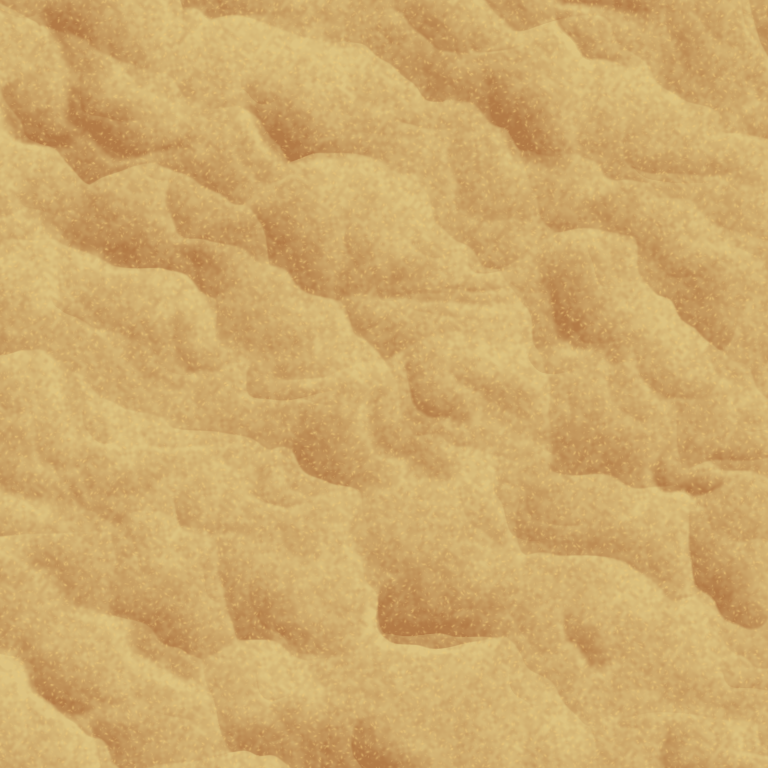
Write a Shadertoy shader that draws this texture.

```glsl
// Soft golden sand with rounded scalloped hollows, crisp wandering lips and bright flecks.
#define HOLLOW_CELLS vec2(5.8, 7.8)
#define SCOOP_CELLS vec2(6.6, 8.6)
#define LIP_SHARPNESS 80.0
#define WARP_AMOUNT 0.27
#define BASE_TONE 0.775
#define HOLLOW_DEPTH 0.72
#define SCOOP_DEPTH 0.72
#define FLECK_CELLS 110.0
#define FLECK_STRENGTH 0.58
#define SHADE_COLOR vec3(0.715, 0.507, 0.295)
#define LIGHT_COLOR vec3(0.855, 0.742, 0.482)
#define FLECK_COLOR vec3(0.93, 0.785, 0.475)

vec3 hash3(vec2 p) {
    vec3 q = fract(p.xyx * vec3(0.1031, 0.1030, 0.0973));
    q += dot(q, q.yxz + 33.33);
    return fract((q.xxy + q.yzz) * q.zyx);
}

// Layered sines bend the domain so the lips wander.
vec2 warp(vec2 p) {
    float freq = 19.0;
    for (int i = 0; i < 5; i++) {
        float phase = float(i) * 2.3;
        vec2 crossed = vec2(0.8 * p.y + 0.6 * p.x, 0.8 * p.x - 0.6 * p.y);
        p += WARP_AMOUNT / freq * sin(freq * crossed + vec2(phase, phase * 1.7 + 1.0));
        freq *= 1.67;
    }
    return p;
}

// Cellular hollows: x is shadow above the lower lip, y is light on the upper slope.
vec2 hollows(vec2 p) {
    vec2 cell = floor(p), sum = vec2(0.0);
    float total = 1e-30;
    for (int y = -1; y <= 1; y++)
    for (int x = -1; x <= 1; x++) {
        vec2 id = cell + vec2(x, y);
        vec3 rnd = hash3(id + 71.0);
        vec2 q = p - id - 0.1 - 0.8 * rnd.xy;
        float weight = exp(-LIP_SHARPNESS * (dot(q, q) - 0.4));
        float side = exp(-3.0 * q.x * q.x);
        float lower = -0.96 * q.y - 0.28 * q.x;
        float shadow = (0.1 + 0.9 * rnd.z) * side * smoothstep(-0.12, 0.60, lower);
        float light = smoothstep(-0.05, 0.55, -lower) * (0.5 + 0.5 * side);
        sum += weight * vec2(shadow, light);
        total += weight;
    }
    return sum / total;
}

// Scattered round scoops: x is the shaded crescent, y is the lit rim just below it.
vec2 scoops(vec2 p) {
    vec2 cell = floor(p), shade = vec2(0.0);
    for (int y = -1; y <= 1; y++)
    for (int x = -1; x <= 1; x++) {
        vec2 id = cell + vec2(x, y);
        vec3 rnd = hash3(id + 137.0), form = hash3(id + 211.0);
        vec2 q = (p - id - 0.1 - 0.8 * rnd.xy) / mix(0.32, 0.68, rnd.z);
        float d = length(q);
        float soft = mix(0.03, 0.15, form.x);
        float depth = 0.2 + 0.8 * form.y * form.y;
        float lower = smoothstep(-0.25, 1.05, -0.96 * q.y - 0.28 * q.x);
        float inside = 1.0 - smoothstep(1.0 - soft, 1.0 + soft, d);
        float rim = exp(-pow((d - 1.08 - soft) / 0.12, 2.0));
        shade = max(shade, depth * lower * vec2(inside, rim));
    }
    return shade;
}

// Short, randomly placed and turned bright grains.
float flecks(vec2 p) {
    vec2 cell = floor(p);
    float glow = 0.0;
    for (int y = -1; y <= 1; y++)
    for (int x = -1; x <= 1; x++) {
        vec2 id = cell + vec2(x, y);
        vec3 rnd = hash3(id + 19.0);
        vec2 q = p - id - rnd.xy;
        float angle = 6.2832 * rnd.z;
        vec2 along = vec2(cos(angle), sin(angle));
        float major = dot(q, along), minor = dot(q, vec2(-along.y, along.x));
        float brightness = smoothstep(0.1, 1.0, fract(rnd.z * 17.0));
        glow = max(glow, brightness * exp(-major * major / 0.065 - minor * minor / 0.024));
    }
    return glow;
}

// Powdery variation, smoothed between grid corners.
float powder(vec2 p) {
    vec2 id = floor(p), f = fract(p);
    f = f * f * (3.0 - 2.0 * f);
    float low = mix(hash3(id).x, hash3(id + vec2(1, 0)).x, f.x);
    float high = mix(hash3(id + vec2(0, 1)).x, hash3(id + vec2(1, 1)).x, f.x);
    return mix(low, high, f.y) - 0.5;
}

void mainImage(out vec4 fragColor, in vec2 fragCoord) {
    vec2 uv = fragCoord / iResolution.y;

    // Rows of hollows descend to the right.
    vec2 slope = vec2(0.92, -0.39);
    vec2 tilted = vec2(dot(uv, slope), dot(uv, vec2(-slope.y, slope.x)));
    vec2 bent = warp(tilted);

    // Broad relief with large and small scoops pressed into it.
    vec2 broad = hollows(bent * HOLLOW_CELLS);
    vec2 large = scoops(bent * SCOOP_CELLS + 9.3);
    vec2 small = scoops(bent * SCOOP_CELLS * 1.8 + 31.7);
    float tone = BASE_TONE + 0.19 * broad.y + 0.18 * large.y + 0.10 * small.y;
    tone -= HOLLOW_DEPTH * broad.x + SCOOP_DEPTH * (large.x + 0.35 * small.x);

    // Mottling from cloudy patches down to powder, on a turned grid.
    vec2 grain = mat2(0.8, 0.6, -0.6, 0.8) * uv + 3.0;
    tone += 0.15 * powder(bent * 9.0) + 0.14 * powder(bent * 24.0 + 5.0);
    tone += 0.13 * powder(grain * 80.0) + 0.34 * powder(grain * 200.0);

    vec3 color = mix(SHADE_COLOR, LIGHT_COLOR, clamp(tone, -0.1, 1.1));
    float sparkle = flecks(grain * FLECK_CELLS) + 0.5 * flecks(tilted * FLECK_CELLS * 1.5 + 240.5);
    color = mix(color, FLECK_COLOR, FLECK_STRENGTH * min(sparkle, 1.0));
    fragColor = vec4(color, 1.0);
}
```
